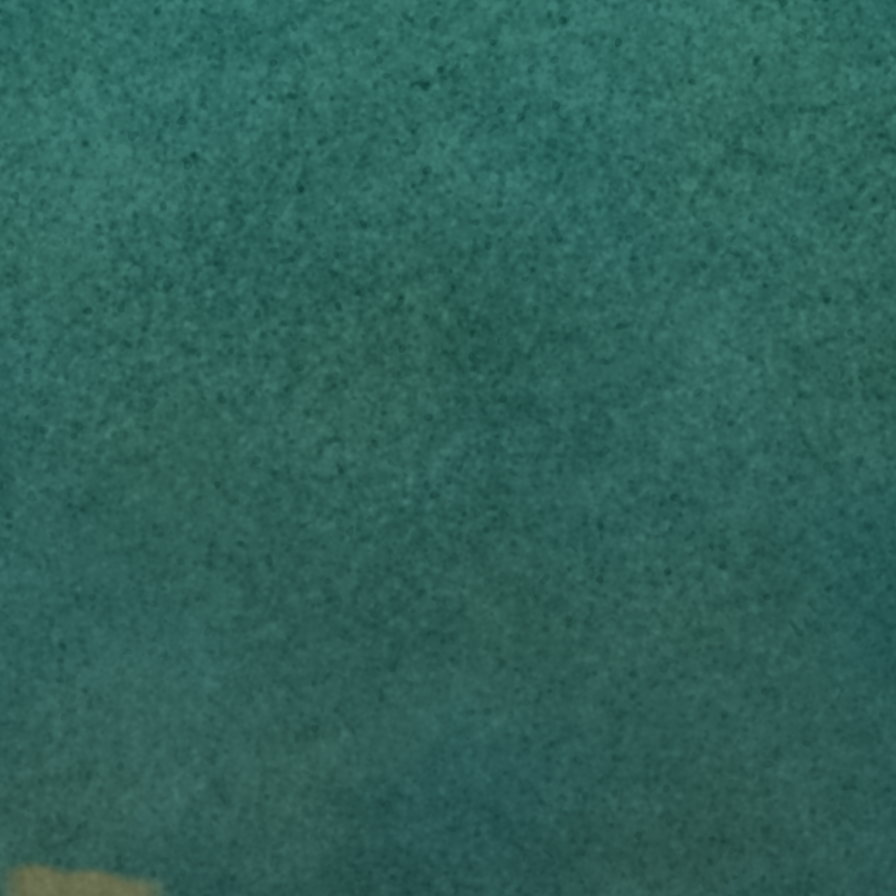
A WebGL 1 fragment shader for this texture:

```glsl
precision highp float;
// Weathered teal plaster: soft clouds, fine dark grain, a pale wedge stain and a tan corner smudge.
uniform vec2 u_resolution;

vec3 hash3(vec2 cell) {
  vec3 k = vec3(dot(cell, vec2(127.1, 311.7)),
                dot(cell, vec2(269.5, 183.3)),
                dot(cell, vec2(419.2, 371.9)));
  return fract(sin(k) * 43758.545);
}

// Cellular noise: every cell holds one round blob, light or dark; spread is about 0.4.
float blobs(vec2 p) {
  vec2 cell = floor(p);
  vec2 f = p - cell;
  float sum = 0.0;
  for (int j = -1; j <= 1; j++) {
    for (int i = -1; i <= 1; i++) {
      vec2 g = vec2(float(i), float(j));
      vec3 h = hash3(cell + g);
      vec2 d = g + h.xy - f;
      float w = max(0.0, 1.0 - dot(d, d));
      sum += (2.0 * h.z - 1.0) * w * w * w;
    }
  }
  return sum;
}

// Layered sines that bend the coordinates of the larger shapes.
vec2 warp(vec2 p) {
  return 0.020 * sin(p.yx * 17.0 + vec2(0.7, 2.1))
       + 0.010 * sin(p.yx * 41.0 + p * 13.0 + vec2(4.0, 1.3))
       + 0.005 * sin(p.yx * 97.0 - p * 38.0);
}

float clouds(vec2 p) {
  return blobs(p * vec2(3.5, 4.5) + 7.3)
       + 0.65 * blobs(p * vec2(8.0, 10.0) + 31.7)
       + 0.45 * blobs(p * 19.0 + 53.1)
       + 0.35 * blobs(p * 42.0 + 11.9);
}

// Pale stain, pointed at the left and fading out to the right.
float wedge(vec2 p) {
  float x = p.x - 0.27;
  float low = smoothstep(-0.004, 0.008, p.y - 0.478 + 0.08 * x);
  float high = smoothstep(-0.012, 0.012, 0.525 + 0.5 * x - p.y);
  return low * high * smoothstep(-0.01, 0.02, x) * smoothstep(0.30, 0.08, x);
}

void main() {
  vec2 uv = gl_FragCoord.xy / u_resolution;
  vec2 bent = uv + warp(uv);

  // Broad tone: lighter toward the top, with clouds and faint tide marks
  float tone = 0.9 * (uv.y - 0.5) + 0.62 * clouds(bent);
  tone += 0.22 * smoothstep(-0.06, 0.06, blobs(bent * vec2(5.0, 7.0) + 80.4)) - 0.11;
  tone += 0.5 * exp(-14.0 * dot(uv - vec2(0.5, 0.92), uv - vec2(0.5, 0.92)));
  tone += 0.55 * wedge(uv + 0.3 * warp(uv));

  // Thin dark crease below the wedge
  float crease = abs(uv.y - 0.475 + 0.08 * (uv.x - 0.27) + 0.002 * sin(uv.x * 60.0));
  tone -= 0.5 * smoothstep(0.005, 0.001, crease)
        * smoothstep(0.26, 0.31, uv.x) * smoothstep(0.48, 0.36, uv.x);

  // Grain: soft mottling and scattered dark specks, stronger above
  float rough = mix(0.65, 1.15, smoothstep(0.15, 0.85, uv.y + 0.12 * blobs(uv * 6.0 + 3.0)));
  float grain = 1.05 * blobs(uv * 125.0)
              + 0.65 * blobs(uv * 190.0 + 17.0)
              + 0.55 * blobs(uv * 70.0 + 41.0);
  float specks = smoothstep(0.35, 0.95, blobs(uv * 105.0 + 90.0));
  tone += rough * (1.1 * grain - 1.3 * specks) + 0.08;

  // Teal ramp, greener above and greyer below
  vec3 color = vec3(0.18, 0.38, 0.35) + clamp(tone, -3.0, 2.4) * vec3(0.033, 0.040, 0.038);
  color += (uv.y - 0.5) * vec3(-0.025, 0.030, 0.012);
  color += 0.012 * blobs(bent * 5.0 + 64.0) * vec3(1.0, 0.2, -0.8);

  // Tan smudge in the lower left corner
  float edge = 0.030 + 0.012 * blobs(uv * 22.0 + 5.0) - 0.08 * uv.x;
  float smudge = smoothstep(0.012, -0.012, uv.y - edge)
               * smoothstep(0.20, 0.15, uv.x) * smoothstep(-0.01, 0.03, uv.x);
  color = mix(color, vec3(0.46, 0.45, 0.31) + 0.02 * grain, 0.8 * smudge);

  gl_FragColor = vec4(color, 1.0);
}
```
